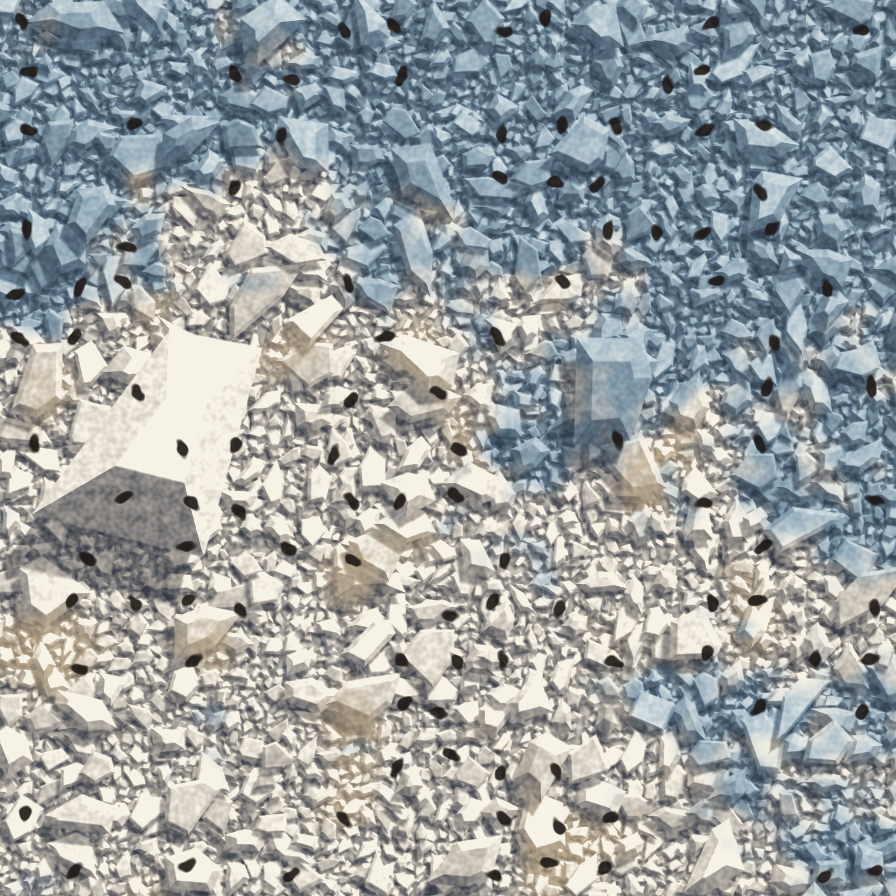
A three.js fragment shader for this texture:

```glsl
// Sharp-edged scree of broken stones, half in warm sun and half in blue shade.
varying vec2 vUv;

const float TAU = 6.28319;
const float EDGE = 0.0013;             // edge softness, in canvas widths
const vec2 TO_SUN = vec2(0.5, 0.866);  // direction towards the light
const float SHADOW_REACH = 0.5;        // cast shadow, in stone radii
const float FINEST_CELLS = 82.0;       // grid of the smallest stones
const float LAYER_SHRINK = 0.58;       // grid ratio between stone layers
const vec2 BOULDER = vec2(0.19, 0.50);
const vec2 SLAB = vec2(0.68, 0.57);

const vec3 SUN_DEEP = vec3(0.21, 0.23, 0.28);
const vec3 SUN_LOW = vec3(0.52, 0.51, 0.50);
const vec3 SUN_MID = vec3(0.76, 0.73, 0.69);
const vec3 SUN_HIGH = vec3(0.97, 0.95, 0.90);
const vec3 SHADE_DEEP = vec3(0.19, 0.25, 0.32);
const vec3 SHADE_LOW = vec3(0.37, 0.46, 0.53);
const vec3 SHADE_MID = vec3(0.60, 0.69, 0.75);
const vec3 SHADE_HIGH = vec3(0.88, 0.91, 0.91);
const vec3 OCHRE = vec3(0.80, 0.69, 0.52);
const vec3 HOLLOW = vec3(0.11, 0.09, 0.08);

vec2 hash2(vec2 p) {
  p = vec2(dot(p, vec2(127.1, 311.7)), dot(p, vec2(269.5, 183.3)));
  return fract(sin(p) * 43758.5);
}

float cornerSlope(vec2 cell, vec2 offset) {
  float a = TAU * hash2(cell).x;
  return dot(vec2(cos(a), sin(a)), offset);
}

// Gradient noise, roughly -0.7 to 0.7
float noise(vec2 p) {
  vec2 i = floor(p), f = fract(p);
  vec2 u = f * f * f * (f * (f * 6.0 - 15.0) + 10.0);
  vec2 x = vec2(1.0, 0.0), y = vec2(0.0, 1.0);
  return mix(mix(cornerSlope(i, f), cornerSlope(i + x, f - x), u.x),
             mix(cornerSlope(i + y, f - y), cornerSlope(i + 1.0, f - 1.0), u.x), u.y);
}

mat2 rotation(float a) {
  return mat2(cos(a), sin(a), -sin(a), cos(a));
}

// Paints one bevelled polygon and its cast shadow over the tone
void drawStone(vec2 p, float radius, vec2 seed, float soft, inout float tone) {
  vec2 look = hash2(seed + 3.7), finish = hash2(seed + 8.3);
  mat2 turn = rotation(TAU * look.x);
  vec2 stretch = vec2(mix(0.62, 1.0, look.y), 1.2);
  vec2 q = turn * p * stretch;
  vec2 towardSun = turn * (p + TO_SUN * SHADOW_REACH * radius) * stretch;
  float d = -10.0, shadowDist = -10.0;
  vec2 face = vec2(1.0, 0.0);
  for (int i = 0; i < 5; i++) {
    vec2 r = hash2(seed + float(i) * 1.93 + 0.5);
    float a = (float(i) + 0.75 * r.x) * TAU / 5.0;
    vec2 n = vec2(cos(a), sin(a));
    float reach = radius * mix(0.55, 1.0, r.y);
    float side = dot(q, n) - reach;
    face = mix(face, n, smoothstep(-soft, soft, side - d));
    d = max(d, side);
    shadowDist = max(shadowDist, dot(towardSun, n) - reach);
  }
  float bevelWidth = radius * mix(0.1, 0.5, finish.x);
  float bevel = smoothstep(-bevelWidth - soft, -bevelWidth + soft, d);
  float slope = 0.52 + 0.45 * dot(normalize(face * turn), TO_SUN);
  float stone = mix(mix(0.5, 0.95, finish.y), slope, 0.8 * bevel);
  tone *= 1.0 - 0.6 * (1.0 - smoothstep(-2.0 * soft, 2.0 * soft, shadowDist));
  tone = mix(stone, tone, smoothstep(-soft, soft, d));
}

// Scatters stones over a jittered grid; later cells overlap earlier ones
void drawLayer(vec2 p, float cells, float density, float id, inout float tone) {
  vec2 home = floor(p * cells);
  for (int y = -1; y <= 1; y++) {
    for (int x = -1; x <= 1; x++) {
      vec2 cell = home + vec2(float(x), float(y));
      vec2 seed = cell + id * 17.3;
      vec2 pick = hash2(seed + 5.1);
      vec2 centre = cell + 0.2 + 0.6 * hash2(seed);
      float patchiness = 0.45 * noise(centre / cells * 6.0 + id * 4.0);
      if (pick.x < density + patchiness)
        drawStone(p * cells - centre, mix(0.36, 0.62, pick.y), seed, EDGE * cells, tone);
    }
  }
}

// Share of blue shade: top and right, broken up by noise
float shadeAmount(vec2 p) {
  float s = 0.75 * smoothstep(0.5, 0.92, p.y) + 0.42 * smoothstep(0.45, 0.95, p.x) - 0.33;
  s += 0.55 * noise(p * 4.0 + 2.3) + 0.4 * noise(p * 11.0) + 0.3 * noise(p * 27.0);
  s -= 0.5 * (1.0 - smoothstep(0.06, 0.22, distance(p, BOULDER)));
  return smoothstep(-0.12, 0.22, s);
}

vec3 ramp(float t, vec3 a, vec3 b, vec3 c, vec3 d) {
  t = clamp(t, 0.0, 1.0) * 3.0;
  return mix(mix(mix(a, b, min(t, 1.0)), c, clamp(t - 1.0, 0.0, 1.0)), d, clamp(t - 2.0, 0.0, 1.0));
}

// Small dark oval gaps between stones
float hollows(vec2 p) {
  vec2 g = p * 17.0, cell = floor(g), r = hash2(cell + 61.0);
  vec2 q = rotation(TAU * r.y) * (g - cell - 0.3 - 0.4 * hash2(cell + 29.0));
  float d = length(q * vec2(1.0, 1.7)) - 0.17 + 0.1 * noise(p * 90.0);
  return step(r.x, 0.36) * (1.0 - smoothstep(-0.04, 0.04, d));
}

void main() {
  vec2 p = vUv;
  float tone = 0.36 + 0.35 * noise(p * 120.0);
  float cells = FINEST_CELLS, density = 0.95;
  for (int i = 0; i < 4; i++) {
    drawLayer(p, cells, density, float(i) + 1.0, tone);
    cells *= LAYER_SHRINK;
    density -= 0.23;
  }
  drawStone(p - BOULDER, 0.125, vec2(4.0, 9.0), EDGE, tone);
  drawStone(p - SLAB, 0.06, vec2(7.0, 2.0), EDGE, tone);
  tone += 0.13 * noise(p * 70.0) + 0.14 * noise(p * 170.0);

  // Light the tones with sun or sky
  vec3 sunlit = ramp(tone * 1.3 + 0.04, SUN_DEEP, SUN_LOW, SUN_MID, SUN_HIGH);
  float dust = smoothstep(0.1, 0.5, noise(p * 9.0 + 7.0)) * (1.0 - smoothstep(0.4, 0.75, tone));
  sunlit = mix(sunlit, OCHRE, 0.5 * dust);
  vec3 shaded = ramp(tone * 0.95, SHADE_DEEP, SHADE_LOW, SHADE_MID, SHADE_HIGH);
  vec3 color = mix(sunlit, shaded, shadeAmount(p));
  gl_FragColor = vec4(mix(color, HOLLOW, 0.9 * hollows(p)), 1.0);
}
```
